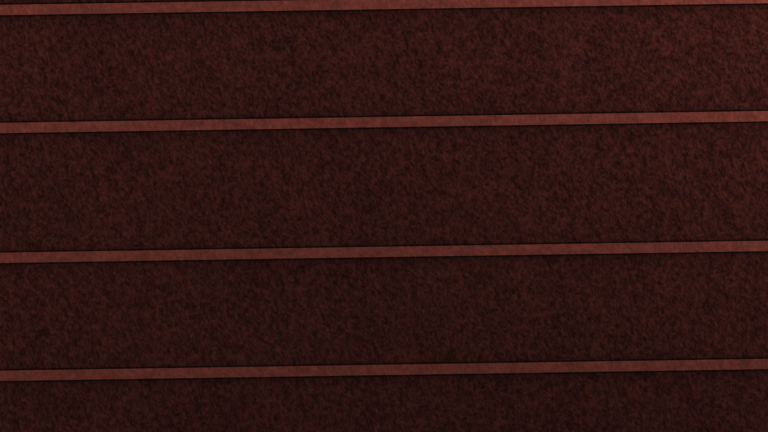
This texture is drawn by a Shadertoy shader. Its source:

```glsl
// Dark red-brown felt crossed by slightly tilted, raised ribbon stripes.

float hash(vec2 p) {
    vec3 q = fract(vec3(p.xyx) * 0.1031);
    q += dot(q, q.yzx + 33.33);
    return fract((q.x + q.y) * q.z);
}

float noise(vec2 p) {
    vec2 cell = floor(p), f = fract(p);
    f = f * f * (3.0 - 2.0 * f);
    float low = mix(hash(cell), hash(cell + vec2(1, 0)), f.x);
    float high = mix(hash(cell + vec2(0, 1)), hash(cell + vec2(1, 1)), f.x);
    return mix(low, high, f.y);
}

void mainImage(out vec4 fragColor, in vec2 fragCoord) {
    vec2 uv = fragCoord / iResolution.xy;
    vec2 p = fragCoord / iResolution.y;
    float pixel = 1.0 / iResolution.y;

    // Signed height above the nearest stripe, with uneven spacing
    float y = p.y - 0.0155 * p.x - 0.130;
    float index = round(y / 0.2823);
    float height = y - 0.2823 * index + 0.0105 * sin(2.0944 * index);
    float edge = abs(height) - 0.0127;
    float stripe = 1.0 - smoothstep(-0.7 * pixel, 0.7 * pixel, edge);

    // Slanted fibres, coarser flecks and broad mottling
    vec2 slanted = vec2(p.x + 0.35 * p.y, p.y - 0.2 * p.x) + 7.0;
    float fibres = noise(slanted * vec2(260.0, 190.0)) - 0.5;
    float flecks = noise(slanted * vec2(125.0, 95.0) + 31.0) - 0.5;
    float mottling = noise(p * vec2(13.0, 6.0) + 5.0) - 0.5;
    float grain = 0.52 * fibres + 0.42 * flecks;

    // Felt, darkened beside each stripe and more deeply below it
    vec3 felt = vec3(0.180, 0.080, 0.068) * (1.0 + grain + 0.10 * mottling);
    float reach = height < 0.0 ? 0.014 : 0.006;
    felt *= 1.0 - 0.30 * exp(-max(edge, 0.0) / reach);

    // Ribbon with faint patches of wear
    float wear = noise(p * vec2(48.0, 70.0) + 19.0) - 0.5;
    vec3 ribbon = vec3(0.345, 0.165, 0.138) * (1.0 + 0.35 * grain + 0.14 * wear);
    vec3 color = mix(felt, ribbon, stripe);

    // Thin dark seams along both ribbon edges
    float seam = 1.0 - smoothstep(0.0005, 0.0025 + 0.5 * pixel, abs(edge - 0.001));
    color *= 1.0 - 0.38 * seam;

    // Light falling from the upper right
    float light = 0.86 + 0.19 * uv.y + 0.22 * uv.x * uv.x * uv.y;
    light += 0.06 * (abs(2.0 * uv.x - 1.0) - 0.5);
    fragColor = vec4(color * light, 1.0);
}
```
